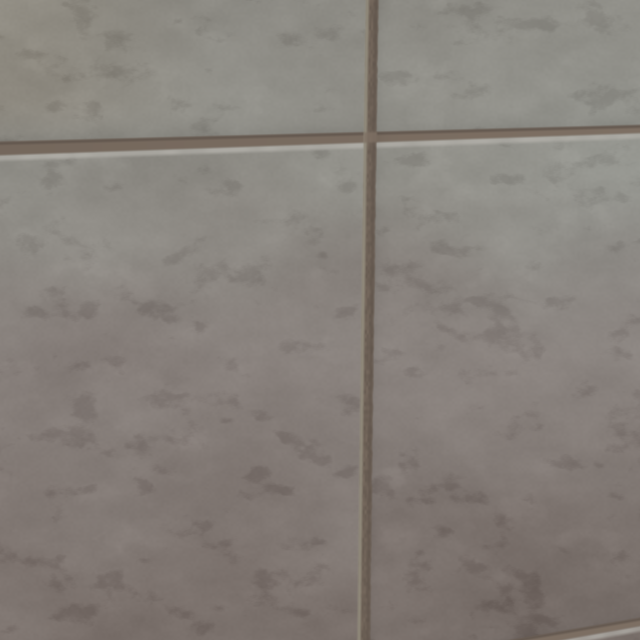
Give the GLSL for this texture, as a WebGL 2 fragment shader.

```glsl
#version 300 es
precision highp float;

uniform vec2 u_resolution;
out vec4 fragColor;

const vec3 TILE_LOW = vec3(0.485, 0.447, 0.427);
const vec3 TILE_MID = vec3(0.530, 0.500, 0.483);
const vec3 TILE_HIGH = vec3(0.562, 0.556, 0.530);
const vec3 GROUT = vec3(0.430, 0.382, 0.340);
const vec3 GROUT_SHADOW = vec3(0.365, 0.322, 0.290);
const vec3 LIP_LIGHT = vec3(0.700, 0.690, 0.665);
const vec3 EDGE_TAN = vec3(0.575, 0.550, 0.490);
const int ROW_JOINTS = 2;

float hash(vec2 p) {
    return fract(sin(dot(p, vec2(127.1, 311.7))) * 43758.5453);
}

float noise(vec2 p) {
    vec2 i = floor(p), f = fract(p);
    f = f * f * (3.0 - 2.0 * f);
    return mix(mix(hash(i), hash(i + vec2(1, 0)), f.x),
               mix(hash(i + vec2(0, 1)), hash(i + vec2(1, 1)), f.x), f.y);
}

float fbm(vec2 p) {
    float sum = 0.0, amp = 0.5;
    for (int i = 0; i < 5; i++) {
        sum += amp * noise(p);
        p = mat2(1.6, 1.2, -1.2, 1.6) * p + 7.3;
        amp *= 0.5;
    }
    return sum;
}

// Soft-edged strip around d = 0
float band(float d, float halfWidth, float blur) {
    return 1.0 - smoothstep(halfWidth - blur, halfWidth + blur, abs(d));
}

// Height of a row joint at x; lower rows slope more in perspective
float rowHeight(float row, float x) {
    return 0.798 - 0.770 * row + (x - 1.0) * (0.030 + 0.145 * row);
}

// Position of the column joint, leaning with height
float columnX(float y) {
    return 0.569 + 0.011 * y + 0.002 * y * y;
}

// Glaze: vertical light gradient, cloudy mottling and small stains
vec3 glaze(vec2 uv, vec2 tile) {
    vec2 p = uv + 5.0 * vec2(hash(tile), hash(tile + 3.7));
    float cloud = fbm(p * vec2(5.0, 7.0)) - 0.48;
    float mottle = fbm(p * vec2(18.0, 28.0)) - 0.48;
    float stain = smoothstep(0.56, 0.76, fbm(p * vec2(22.0, 36.0) + 19.0));
    float bright = smoothstep(0.58, 0.80, fbm(p * vec2(15.0, 20.0) + 43.0));
    float grain = noise(uv * 240.0) - 0.5;

    float h = uv.y + 0.10 * cloud;
    vec3 col = mix(TILE_LOW, TILE_MID, smoothstep(-0.05, 0.48, h));
    col = mix(col, TILE_HIGH, smoothstep(0.42, 0.78, h));
    col += cloud * vec3(0.050, 0.055, 0.055) + 0.055 * mottle + 0.010 * grain;
    col += 0.020 * bright - stain * vec3(0.045, 0.047, 0.046);

    // Window glow at right, dimmer lower corner, warm upper left
    col += vec3(0.025, 0.035, 0.037) * exp(-18.0 * dot(uv - vec2(1.0, 0.68), uv - vec2(1.0, 0.68)));
    col -= 0.025 * smoothstep(0.55, 1.0, uv.x) * (1.0 - smoothstep(0.0, 0.5, uv.y));
    col -= vec3(0.0, 0.010, 0.022) * (1.0 - smoothstep(0.0, 0.4, uv.x)) * smoothstep(0.75, 0.85, uv.y);
    return col;
}

// Row joint: shaded upper edge, grout, and the lit lip of the tile below
vec3 rowJoint(vec3 col, float d, float x, float blur) {
    float halfWidth = mix(0.0105, 0.0060, x);
    float wear = 0.75 + 0.25 * noise(vec2(x * 45.0, 2.0));
    col *= 1.0 - 0.07 * exp(-max(d - halfWidth, 0.0) * 70.0) * step(0.0, d);
    col = mix(col, LIP_LIGHT, 0.85 * wear * band(d + halfWidth + 0.004, 0.0045, 0.003 + blur));
    col = mix(col, GROUT * mix(1.06, 1.14, x), band(d, halfWidth, 0.0018 + blur));
    return mix(col, GROUT_SHADOW, 0.75 * band(d - halfWidth * 0.75, 0.0022, 0.0018 + blur));
}

// Column joint: tan edge at left, grout, and shade at right
vec3 columnJoint(vec3 col, float d, float y, float blur) {
    float rough = 0.0012 * (noise(vec2(y * 110.0, 9.0)) - 0.5);
    float speckle = 0.94 + 0.12 * noise(vec2(d * 300.0, y * 160.0));
    col *= 1.0 - 0.06 * exp(-max(d - 0.009, 0.0) * 110.0) * step(0.0, d);
    col = mix(col, GROUT * speckle, band(d + rough, 0.0090, 0.0018 + blur));
    col = mix(col, GROUT_SHADOW, 0.55 * band(d - 0.0055 + rough, 0.0028, 0.0020 + blur));
    return mix(col, EDGE_TAN, 0.85 * band(d + 0.0080, 0.0026, 0.0018 + blur));
}

void main() {
    vec2 uv = gl_FragCoord.xy / u_resolution;
    float blur = 0.5 / min(u_resolution.x, u_resolution.y);
    float columnD = uv.x - columnX(uv.y);

    vec2 tile = vec2(step(0.0, columnD), 0.0);
    for (int i = 0; i < ROW_JOINTS; i++)
        tile.y += step(uv.y, rowHeight(float(i), uv.x));

    vec3 col = glaze(uv, tile);
    for (int i = 0; i < ROW_JOINTS; i++)
        col = rowJoint(col, uv.y - rowHeight(float(i), uv.x), uv.x, blur);
    col = columnJoint(col, columnD, uv.y, blur);

    // Grout fills the crossing
    float crossing = band(columnD, 0.010, 0.003) * band(uv.y - rowHeight(0.0, uv.x), 0.008, 0.003);
    col = mix(col, GROUT * 1.15, 0.8 * crossing);

    fragColor = vec4(clamp(col, 0.0, 1.0), 1.0);
}
```
